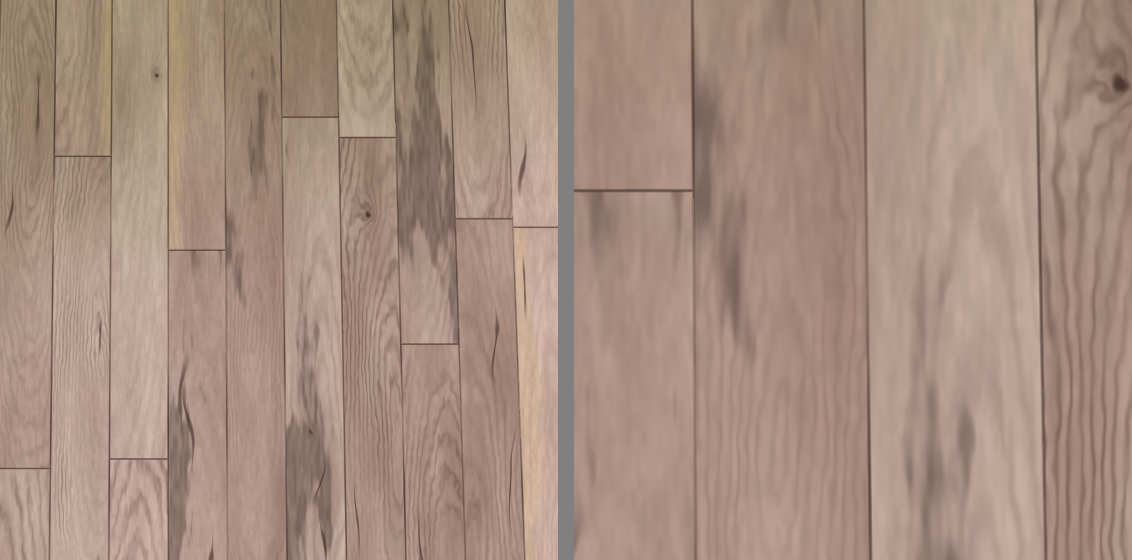
Left: the whole. Right: its middle third, enlarged.
This texture is drawn by a Shadertoy shader. Its source:

```glsl
// Worn oak floor: long unfinished planks with arched grain, knots and stains.
// Each plank gets its own seed; the grain is the contour lines of a stretched
// distance field, and soft daylight tints the floor from tan to pale pink.

const float PLANK_WIDTH = 0.1005;
const float TAU = 6.2831853;
const vec3 BROWN_OAK = vec3(0.580, 0.470, 0.420);
const vec3 PALE_OAK = vec3(0.765, 0.672, 0.622);
const vec3 SAPWOOD = vec3(0.780, 0.670, 0.530);
const vec3 STAIN = vec3(0.400, 0.330, 0.295);
const vec3 DARK_WOOD = vec3(0.230, 0.160, 0.140);

struct Plank {
    vec2 id;      // column and row
    vec2 pos;     // position from the plank centre
    vec2 halfSize;
};

float hash(vec2 p) {
    vec3 q = fract(p.xyx * 0.1031);
    q += dot(q, q.yzx + 33.33);
    return fract((q.x + q.y) * q.z);
}

// Random value number k of one plank
float pick(vec2 id, float k) {
    return hash(id * vec2(17.0, 31.0) + k * vec2(5.3, 9.7) + 11.0);
}

float noise(vec2 p) {
    vec2 i = floor(p), f = fract(p);
    f = f * f * (3.0 - 2.0 * f);
    return mix(mix(hash(i), hash(i + vec2(1, 0)), f.x),
               mix(hash(i + vec2(0, 1)), hash(i + vec2(1, 1)), f.x), f.y);
}

float fbm(vec2 p) {
    float sum = 0.0, amp = 0.53;
    for (int i = 0; i < 4; i++) {
        sum += amp * noise(p);
        p = p * 2.03 + 19.7;
        amp *= 0.5;
    }
    return sum;
}

// Columns fan out slightly towards the viewer; rows are random in length
Plank findPlank(vec2 uv) {
    float spread = mix(1.06, 1.0, uv.y);
    float u = (0.3015 + (uv.x - 0.3015) / spread) / PLANK_WIDTH;
    float column = floor(u);
    float len = mix(0.70, 1.50, hash(vec2(column, 3.0)));
    float v = uv.y / len + hash(vec2(column, 47.0));
    vec2 size = vec2(PLANK_WIDTH, len);
    return Plank(vec2(column, floor(v)), (fract(vec2(u, v)) - 0.5) * size, 0.5 * size);
}

// Growth rings: stretched ovals, bent by noise and by the knot
float growthRings(vec2 p, vec2 id, vec2 seed, float knotDist) {
    vec2 centre = (vec2(pick(id, 1.0), pick(id, 2.0)) - 0.5) * vec2(0.11, 0.7);
    vec2 d = (p - centre) * vec2(1.0, 0.12);
    d.x += 0.024 * (noise(p * vec2(13.0, 5.0) + seed) - 0.5);
    float r = length(d) + 0.004 * noise(p * vec2(70.0, 20.0) + seed);
    r += 0.003 * noise(p * vec2(200.0, 70.0) - seed);
    r += 0.018 * exp(-knotDist * knotDist * 2500.0);
    float phase = r * mix(80.0, 160.0, pick(id, 3.0));
    float wave = 0.5 + 0.5 * sin(TAU * phase);
    float visible = 1.0 - smoothstep(0.35, 0.8, fwidth(phase));
    float patchy = smoothstep(0.25, 0.75, noise(vec2(r * 40.0, p.y * 7.0) + seed));
    return mix(0.4, wave * wave, visible) * (0.25 + 0.95 * patchy);
}

// One thin, wandering mineral streak that fades at both ends
float streak(vec2 p, vec2 id, vec2 seed, float k) {
    float x = (pick(id, k) - 0.5) * 0.09 + 0.022 * (noise(vec2(p.y * 12.0, k) + seed) - 0.5);
    float y = (pick(id, k + 1.0) - 0.5) * 0.7;
    float reach = mix(0.03, 0.14, pick(id, k + 2.0));
    float width = 0.0004 + 0.006 * pow(noise(vec2(k, p.y * 34.0) + seed), 3.0);
    float fade = 1.0 - smoothstep(0.2, 1.0, abs(p.y - y) / reach);
    return fade * (1.0 - smoothstep(0.3 * width, width + 0.0015, abs(p.x - x)));
}

vec3 woodColor(Plank plank) {
    vec2 p = plank.pos, id = plank.id, seed = id * vec2(17.3, 29.1) + 40.0;
    vec2 knot = (vec2(pick(id, 4.0), pick(id, 5.0)) - 0.5) * vec2(0.07, 1.6 * plank.halfSize.y);
    float hasKnot = step(0.45, pick(id, 6.0));
    float knotDist = length((p - knot) * vec2(1.0, 0.65)) + 0.006 * noise(p * 150.0 + seed) + (1.0 - hasKnot);

    // Plank tone, soft clouding and a paler edge of sapwood
    float tone = 0.12 + 0.78 * pick(id, 7.0) + 0.85 * (fbm(p * vec2(22.0, 4.5) + seed) - 0.5);
    vec3 color = mix(BROWN_OAK, PALE_OAK, clamp(tone + 0.08, -0.1, 1.05));
    color *= mix(vec3(1.01, 0.99, 0.985), vec3(0.99, 1.01, 0.985), pick(id, 8.0));
    float side = sign(pick(id, 9.0) - 0.5);
    float sap = smoothstep(0.01, 0.04, p.x * side + 0.06 * (fbm(p * vec2(30.0, 8.0) + seed) - 0.5));
    color = mix(color, SAPWOOD, 0.6 * sap * step(0.65, pick(id, 10.0)));

    // Rings broken by fibres, with short dark pores and pale flecks
    float fibre = noise(p * vec2(240.0, 40.0) + seed);
    float speck = noise(p * vec2(330.0, 110.0) - seed);
    float rings = growthRings(p, id, seed, knotDist) * (0.4 + 1.0 * fibre);
    color *= 1.02 - mix(0.04, 0.18, pick(id, 11.0)) * rings * vec3(0.88, 1.0, 1.04);
    color *= 1.0 + 0.065 * (fibre - 0.5) + 0.05 * (speck - 0.5);
    color *= 1.0 + 0.05 * (noise(p * vec2(100.0, 9.0) - seed) - 0.5);

    // Ragged grey stains, streaks and knots
    float ragged = noise(p * vec2(120.0, 22.0) + seed) + 0.6 * fibre - 0.8;
    float cloud = fbm(p * vec2(24.0, 4.5) - seed) + 0.13 * ragged;
    float stain = smoothstep(0.53, 0.68, cloud) * (0.7 + 0.5 * (fibre - 0.5));
    color = mix(color, STAIN, 0.85 * stain * step(0.72, pick(id, 12.0)));
    for (float k = 20.0; k < 36.0; k += 4.0)
        color = mix(color, DARK_WOOD, 0.6 * step(0.62, pick(id, k + 3.0)) * streak(p, id, seed, k));
    color = mix(color, BROWN_OAK * 0.85, 0.5 * (1.0 - smoothstep(0.004, 0.020, knotDist)));
    return mix(color, DARK_WOOD, 0.8 * (1.0 - smoothstep(0.003, 0.008, knotDist)));
}

void mainImage(out vec4 fragColor, in vec2 fragCoord) {
    vec2 uv = fragCoord / iResolution.xy;
    Plank plank = findPlank(uv);
    vec3 color = woodColor(plank);

    // Narrow gaps of uneven darkness between the planks
    vec2 edge = plank.halfSize - abs(plank.pos);
    float soft = 1.0 / iResolution.y;
    vec2 gap = 1.0 - smoothstep(vec2(0.0002), vec2(0.001 + 0.9 * soft), edge);
    float depth = 0.15 + 0.7 * noise(vec2(plank.id.x * 7.0 + sign(plank.pos.x) * 3.5, uv.y * 8.0));
    color = mix(color, DARK_WOOD, max(gap.x * depth, gap.y * 0.6));

    // Daylight: dim and yellow at the top left, pale and pink below
    float shade = smoothstep(0.40, 1.05, uv.y + 0.2 * (0.5 - uv.x));
    color *= mix(vec3(1.03, 1.025, 1.045), vec3(0.87, 0.885, 0.81), shade);
    fragColor = vec4(color, 1.0);
}
```
